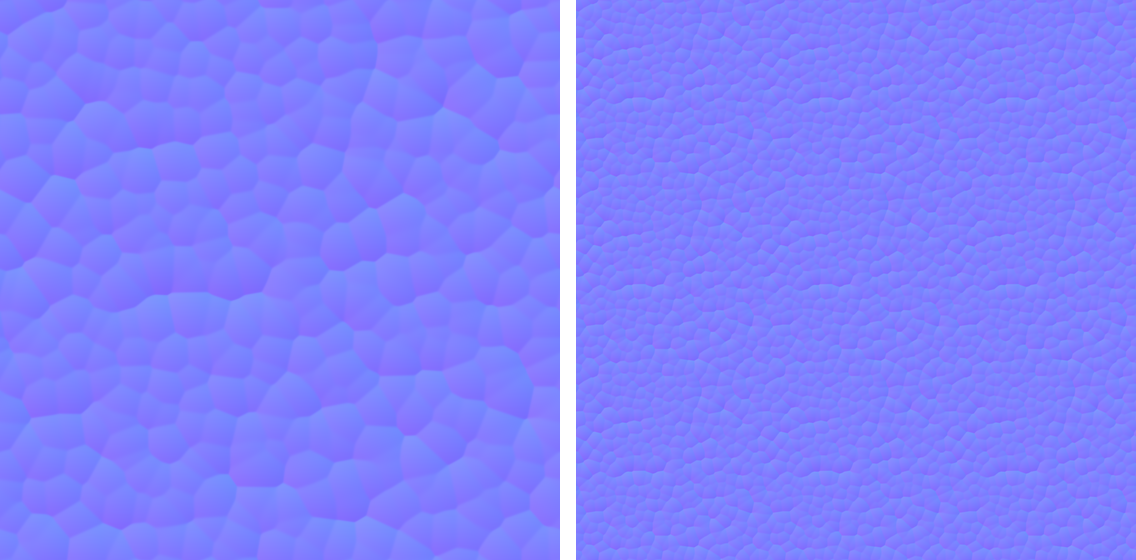
Left, the tile; right, the same tile 3 across and 3 down.
This texture map is drawn by a three.js fragment shader. Its source:

```glsl
// Tiling normal map of cobbled leather: irregular domed cells with soft creases.
#define GRID 15.0             // grid squares per tile, a whole number
#define SEEDS 2               // dome centres per grid square
#define HEIGHT_SPREAD 0.2     // random lift of the domes, varies cell size
#define CREASE_SHARPNESS 30.0 // higher gives narrower creases
#define SLOPE_X 0.17          // sideways tilt per unit of offset
#define SLOPE_Y 0.23          // upward tilt per unit of offset
#define SKEW 0.035            // slight diagonal lean of the tilt

varying vec2 vUv;

float hash(vec2 p) {
  return fract(sin(dot(p, vec2(127.1, 311.7))) * 43758.5453);
}

// Whole-number grid square wrapped to the tile
vec2 wrapCell(vec2 cell) {
  return floor(mod(cell + 0.5, GRID));
}

// Offset from the dome centre, blended smoothly across creases.
// This is the gradient of a soft minimum of lifted paraboloids.
vec2 domeOffset(vec2 p) {
  vec2 base = floor(p);
  vec2 offsetSum = vec2(0.0);
  float weightSum = 0.0;
  for (int y = -2; y <= 2; y++) {
    for (int x = -2; x <= 2; x++) {
      vec2 cell = base + vec2(float(x), float(y));
      vec2 id = wrapCell(cell);
      for (int s = 0; s < SEEDS; s++) {
        vec2 key = id + 37.0 * float(s);
        vec2 centre = cell + vec2(hash(key), hash(key + 91.3));
        vec2 d = p - centre;
        float depth = dot(d, d) - HEIGHT_SPREAD * hash(key + 173.9);
        float weight = exp(CREASE_SHARPNESS * (1.0 - depth));
        offsetSum += d * weight;
        weightSum += weight;
      }
    }
  }
  return offsetSum / weightSum;
}

void main() {
  vec2 offset = domeOffset(vUv * GRID);

  // Tilt of the surface, with the horizontal axis flipped
  vec2 tilt = vec2(-SLOPE_X * offset.x - SKEW * offset.y, SLOPE_Y * offset.y);
  vec3 normal = vec3(tilt, sqrt(max(1.0 - dot(tilt, tilt), 0.0)));

  gl_FragColor = vec4(0.5 + 0.5 * normal, 1.0);
}
```
